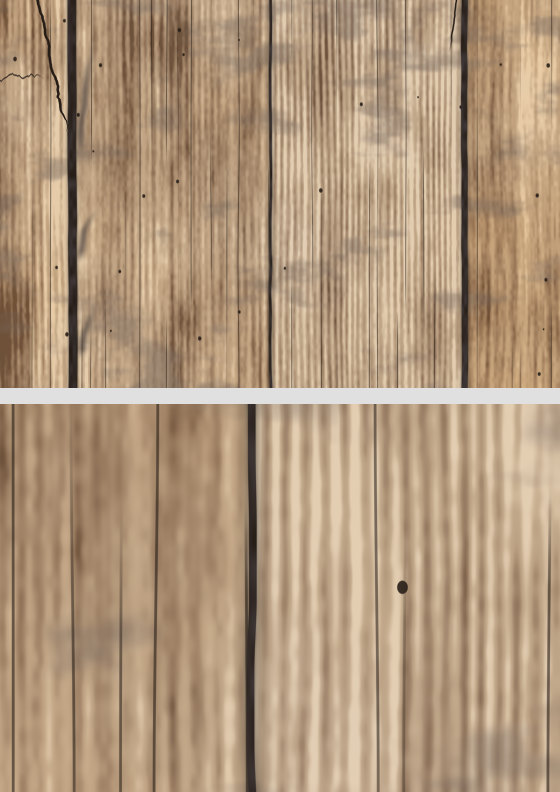
Top: the whole. Bottom: its middle third, enlarged.
Write a WebGL 2 fragment shader that draws this texture.

```glsl
#version 300 es
precision highp float;
// Weathered timber wall: four upright planks parted by three dark gaps.
// Stretched noise and warped sine ridges make the grain; soft stains, knots
// streaks, worm holes, hairlines and jagged splits add the wear.

uniform vec2 u_resolution;
out vec4 fragColor;

// Lengths are in canvas heights.
const vec3 PALE = vec3(0.88, 0.81, 0.72);
const vec3 TAN = vec3(0.74, 0.65, 0.55);
const vec3 BROWN = vec3(0.61, 0.51, 0.42);
const vec3 UMBER = vec3(0.42, 0.32, 0.24);
const vec3 GAP_GREY = vec3(0.25, 0.22, 0.22);
const vec3 GAP_BLACK = vec3(0.15, 0.115, 0.09);
const vec3 WARM_TINT = vec3(1.05, 0.98, 0.86);
const vec3 GREY_STAIN = vec3(0.47, 0.41, 0.37);

const float GAP_X[3] = float[3](0.187, 0.697, 1.197);
const float GAP_HALF[3] = float[3](0.0110, 0.0033, 0.0078);
const float RIDGE_FREQ[4] = float[4](50.0, 54.0, 59.0, 47.0);
const float RIDGE_DEPTH[4] = float[4](0.15, 0.10, 0.22, 0.06);
const float PLANK_TONE[4] = float[4](0.56, 0.55, 0.63, 0.58);
const float PLANK_WARMTH[4] = float[4](0.6, 0.5, 0.25, 0.8);
const float HOLE_CELL = 0.11;
const float HOLE_CHANCE = 0.24;
const float HAIRLINE_CELL = 0.037;

float hash(vec2 p) {
  return fract(sin(dot(p, vec2(127.1, 311.7))) * 43758.5453);
}

float noise(vec2 p) {
  vec2 i = floor(p), f = fract(p);
  f = f * f * (3.0 - 2.0 * f);
  return mix(mix(hash(i), hash(i + vec2(1, 0)), f.x),
             mix(hash(i + vec2(0, 1)), hash(i + vec2(1, 1)), f.x), f.y);
}

float fbm(vec2 p) {
  float sum = 0.0, amp = 0.53;
  for (int i = 0; i < 4; i++) {
    sum += amp * noise(p);
    p = p * 2.03 + 17.3;
    amp *= 0.5;
  }
  return sum;
}

// Soft elliptical spot, 1 at its centre.
float spot(vec2 p, vec2 centre, vec2 size) {
  vec2 d = (p - centre) / size;
  return exp(-dot(d, d));
}

// Smooth-edged cover of a line from its distance and half width.
float line(float d, float halfWidth, float px) {
  return 1.0 - smoothstep(halfWidth - px, halfWidth + px, abs(d));
}

// Lightness of the bare wood, from 0 (umber) to 1 (pale).
float woodTone(vec2 p, int plank) {
  vec2 q = p + vec2(float(plank) * 7.3, float(plank) * 3.1);
  float gx = q.x + 0.016 * (noise(q * vec2(5.0, 2.2)) - 0.5);
  float tone = PLANK_TONE[plank];

  // Ridges of unequal spacing, then long streaks and short fibres
  float phase = gx * RIDGE_FREQ[plank] + 1.5 * noise(vec2(gx * 13.0, q.y * 0.8));
  float wear = 0.3 + 1.2 * noise(q * vec2(11.0, 3.5));
  tone += RIDGE_DEPTH[plank] * wear * sin(6.2832 * phase);
  tone += 0.32 * (noise(vec2(gx * 85.0, q.y * 2.0)) - 0.5);
  tone += 0.26 * (noise(vec2(gx * 150.0, q.y * 14.0)) - 0.5);
  tone += 0.22 * (noise(vec2(gx * 24.0, q.y * 0.9)) - 0.5);
  tone += 0.14 * (noise(q * vec2(170.0, 75.0)) - 0.5);

  // Broad blotches
  tone += 0.55 * (fbm(q * vec2(7.0, 6.0)) - 0.5);

  // Aged dark areas and bleached bands
  if (plank == 0) {
    tone += 0.30 * smoothstep(0.10, 0.16, p.x + 0.08 * (0.6 - p.y));
    tone -= 0.38 * spot(p, vec2(0.03, 0.15), vec2(0.06, 0.12));
    tone -= 0.18 * spot(p, vec2(0.03, 0.95), vec2(0.09, 0.16));
  } else if (plank == 1) {
    tone -= 0.28 * spot(p, vec2(0.38, 0.82), vec2(0.16, 0.34));
    tone -= 0.20 * spot(p, vec2(0.46, 0.16), vec2(0.07, 0.09));
    tone += 0.18 * spot(p, vec2(0.22, 0.45), vec2(0.05, 0.5));
  } else if (plank == 2) {
    tone += 0.32 * spot(p, vec2(1.055, 0.6), vec2(0.022, 0.75));
    tone += 0.22 * spot(p, vec2(1.172, 0.4), vec2(0.014, 0.7));
    tone -= 0.18 * spot(p, vec2(1.13, 0.2), vec2(0.03, 0.5));
  }
  return tone;
}

// Three slanting resin streaks beside the first gap.
float resinStreaks(vec2 p) {
  float cover = 0.0;
  for (int i = 0; i < 3; i++) {
    float t = (p.y - 0.57 + 0.25 * float(i)) / (i == 0 ? 0.36 : 0.15);
    float centre = 0.203 + 0.042 * t * t + 0.008 * noise(p * vec2(9.0, 22.0));
    float ends = smoothstep(0.0, 0.25, t) * (1.0 - smoothstep(0.5, 1.0, t));
    cover = max(cover, ends * exp(-pow((p.x - centre) / 0.010, 2.0)));
  }
  return cover;
}

// Worm holes and faint upright hairlines, scattered by cell.
float scatteredMarks(vec2 p, float px) {
  vec2 cell = floor(p / HOLE_CELL);
  vec2 centre = (cell + 0.15 + 0.7 * vec2(hash(cell), hash(cell + 31.0))) * HOLE_CELL;
  float radius = mix(0.002, 0.0046, hash(cell + 57.0));
  float hole = line(length((p - centre) * vec2(1.0, 0.8)), radius, px);
  hole *= step(1.0 - HOLE_CHANCE, hash(cell + 83.0));
  float column = floor(p.x / HAIRLINE_CELL);
  float x = (column + 0.2 + 0.6 * hash(vec2(column, 5.0))) * HAIRLINE_CELL;
  x += 0.004 * (noise(vec2(column, p.y * 3.0)) - 0.5);
  float fade = smoothstep(0.45, 0.75, noise(vec2(column * 9.0, p.y * 2.5)));
  return max(0.9 * hole, 0.6 * fade * line(p.x - x, 0.0012, px));
}

// Jagged splits at the upper left and beside the third gap.
float splits(vec2 p, float px) {
  float jag = 0.022 * (fbm(vec2(p.y * 28.0, 2.0)) - 0.5);
  float width = 0.0035 * smoothstep(0.64, 0.74, p.y);
  float main = line(p.x - 0.094 - 0.235 * (1.0 - p.y) - jag, width, px) * smoothstep(0.64, 0.67, p.y);
  float sideY = 0.81 + 0.06 * (fbm(vec2(p.x * 38.0, 9.0)) - 0.5);
  float side = 0.75 * line(p.y - sideY, 0.0022, px) * (1.0 - smoothstep(0.08, 0.12, p.x));
  float small = line(p.x - 1.175 + 0.13 * (1.0 - p.y) - 0.5 * jag, 0.002, px);
  return max(max(main, side), small * smoothstep(0.86, 0.91, p.y));
}

void main() {
  float px = 0.75 / u_resolution.y;
  vec2 p = gl_FragCoord.xy / u_resolution.y;

  // Gaps lean and waver slightly; count them to find the plank
  int plank = 0;
  float gap = 0.0, shade = 0.0;
  for (int i = 0; i < 3; i++) {
    float lean = 0.005 * (0.5 - p.y) * (i == 0 ? 1.0 : 0.2);
    float d = p.x - GAP_X[i] - lean - 0.003 * (noise(vec2(p.y * 16.0, float(i) * 5.0)) - 0.5);
    if (d > 0.0) plank = i + 1;
    gap = max(gap, line(d, GAP_HALF[i], px));
    shade = max(shade, exp(-max(abs(d) - GAP_HALF[i], 0.0) / 0.004));
  }

  // Wood colour
  float tone = clamp(woodTone(p, plank), 0.0, 1.0);
  vec3 colour = mix(UMBER, BROWN, smoothstep(0.0, 0.36, tone));
  colour = mix(colour, TAN, smoothstep(0.28, 0.62, tone));
  colour = mix(colour, PALE, smoothstep(0.58, 0.95, tone));
  float warmth = PLANK_WARMTH[plank] * (0.4 + 1.1 * fbm(p * 3.0 + 40.0));
  colour *= mix(vec3(1.0), WARM_TINT, warmth);

  // Stains, marks and gaps
  float stain = smoothstep(0.56, 0.78, fbm(p * vec2(7.0, 13.0) + 61.0));
  colour = mix(colour, GREY_STAIN, 0.45 * stain);
  if (plank == 1) colour = mix(colour, GREY_STAIN * 0.8, 0.75 * resinStreaks(p));
  colour = mix(colour, GAP_BLACK, scatteredMarks(p, px));
  colour = mix(colour, GAP_BLACK, splits(p, px));
  colour *= 1.0 - 0.35 * shade;
  vec3 gapColour = mix(GAP_BLACK, GAP_GREY, noise(p * vec2(120.0, 40.0)));
  fragColor = vec4(mix(colour, gapColour, gap), 1.0);
}
```
